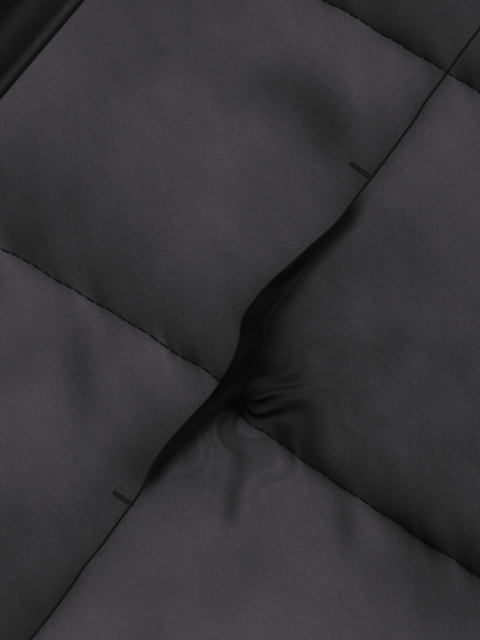
A Shadertoy shader for this texture:

```glsl
const vec3 CLOTH_TINT = vec3(1.0, 0.975, 1.005);
const float CLOTH_LIGHT = 0.258;     // brightest cloth
const float POCKET_DARK = 0.045;     // deep inside the opening
const float STITCH_STEP = 0.0165;
const float GRAIN = 0.03;
const float PUCKER = 0.12;
const vec2 POCKET_KNOT = vec2(0.372, 0.372);

float hash(vec2 p) {
    return fract(sin(dot(p, vec2(127.1, 311.7))) * 43758.5453);
}

float noise(vec2 p) {
    vec2 i = floor(p), f = fract(p);
    f = f * f * (3.0 - 2.0 * f);
    return mix(mix(hash(i), hash(i + vec2(1, 0)), f.x),
               mix(hash(i + vec2(0, 1)), hash(i + vec2(1, 1)), f.x), f.y);
}

float bell(float x, float width) {
    x /= width;
    return exp(-x * x);
}

// Soft elliptical patch turned by an angle
float patchGlow(vec2 p, vec2 centre, vec2 radius, float angle) {
    float c = cos(angle), s = sin(angle);
    vec2 q = mat2(c, -s, s, c) * (p - centre) / radius;
    return exp(-dot(q, q));
}

float segment(vec2 p, vec2 a, vec2 b) {
    vec2 d = b - a;
    return length(p - a - d * clamp(dot(p - a, d) / dot(d, d), 0.0, 1.0));
}

float edgeX(float y) {
    float waver = 0.006 * (noise(vec2(y * 26.0, 1.0)) - 0.5);
    return 0.049 + 0.734 * y - 0.042 * bell(y - 0.535, 0.075) - 0.012 * bell(y - 0.3, 0.05) + waver;
}

// Signed distance above a falling seam; slope is positive downwards
float seamDistance(vec2 p, vec2 start, float slope, float bow) {
    float x = p.x - start.x;
    float y = start.y - slope * x + bow * sin(x * 9.0) + 0.005 * (noise(vec2(x * 35.0, 3.0)) - 0.5);
    return (p.y - y) * inversesqrt(1.0 + slope * slope);
}

// Shadow above, short roll below, and puckers across the seam
float seamShade(float d, float along, float depth, float reach) {
    float shade = d > 0.0 ? depth * exp(-d / reach) : 0.6 * depth * exp(d / 0.012);
    float fold = noise(vec2(along * 24.0 + d * 9.0, d * 7.0)) - 0.5;
    float crimp = noise(vec2(along * 75.0 + d * 20.0, d * 14.0)) - 0.5;
    return shade + PUCKER * (fold * exp(-abs(d) / 0.06) + 0.6 * crimp * exp(-abs(d) / 0.016));
}

float stitchLine(float d, float along, float aa) {
    float dash = abs(fract(along / STITCH_STEP) - 0.5);
    float thread = 1.0 - smoothstep(0.32, 0.43, dash);
    return (0.3 + 0.7 * thread) * (1.0 - smoothstep(0.0004, 0.0008 + aa, abs(d)));
}

void mainImage(out vec4 fragColor, in vec2 fragCoord) {
    vec2 p = fragCoord / iResolution.y;
    float aa = 1.2 / iResolution.y;
    float side = (p.x - edgeX(p.y)) * 0.806;
    float opening = smoothstep(0.2, 0.38, p.y) * smoothstep(0.74, 0.5, p.y);

    float leftSeam = seamDistance(p, vec2(0.0, 0.614), 0.605, 0.004);
    float rightSeam = seamDistance(p, vec2(0.39, 0.34), 0.67, -0.004);
    float topSeam = seamDistance(p, vec2(0.508, 1.0), 0.61, 0.003);

    // Left panels
    float left = CLOTH_LIGHT - seamShade(leftSeam, p.x, 0.12, 0.075);
    left -= 0.055 * patchGlow(p, vec2(0.46, 0.85), vec2(0.13, 0.045), -0.35);
    left -= 0.06 * patchGlow(p, vec2(0.53, 0.77), vec2(0.12, 0.05), -0.9);
    left += 0.03 * patchGlow(p, vec2(0.56, 0.86), vec2(0.02, 0.09), 0.15);
    left -= 0.04 * patchGlow(p, vec2(0.01, 0.68), vec2(0.12, 0.09), 0.0);
    left -= 0.05 * patchGlow(p, vec2(0.125, 0.42), vec2(0.025, 0.1), 0.1);
    left -= 0.06 * patchGlow(p, vec2(0.21, 0.29), vec2(0.14, 0.05), 0.9);
    left -= 0.06 * patchGlow(p, vec2(0.02, 0.08), vec2(0.12, 0.16), 0.0);
    left -= 0.03 * patchGlow(p, vec2(0.2, 0.98), vec2(0.15, 0.1), 0.0);
    left -= 0.065 * exp(min(side, 0.0) / 0.03);

    // Right panels
    float right = CLOTH_LIGHT - seamShade(rightSeam, p.x, 0.15, 0.075);
    right -= 0.035 * patchGlow(p, vec2(0.73, 0.32), vec2(0.12, 0.22), 0.0);
    right -= 0.055 * patchGlow(p, vec2(0.72, 0.05), vec2(0.15, 0.08), -0.5);
    right -= 0.075 * patchGlow(p, vec2(0.365, 0.225), vec2(0.014, 0.055), -0.15);
    right -= 0.05 * patchGlow(p, vec2(0.54, 0.18), vec2(0.018, 0.06), 0.1);
    right -= 0.15 * opening * exp(-max(side, 0.0) / 0.11);
    right -= 0.07 * exp(-max(side, 0.0) / 0.014);

    // Folds fanning out from the lower end of the opening
    vec2 knot = p - POCKET_KNOT;
    float radius = length(knot);
    float bend = atan(knot.x, -knot.y) + 2.5 * (noise(p * 14.0) - 0.5) * smoothstep(0.0, 0.1, radius);
    float fan = noise(vec2(bend * 4.5 + 9.0, radius * 22.0)) - 0.5;
    right += 0.2 * fan * exp(-radius / 0.08) * smoothstep(0.0, 0.03, radius);
    right -= 0.09 * exp(-radius / 0.055);

    float light = mix(left, right, smoothstep(-aa, aa, side));

    // Panel beyond the upper seam
    float upper = 0.195 - seamShade(topSeam, p.x, 0.09, 0.04);
    float lower = light - seamShade(min(topSeam, 0.0), p.x, 0.08, 0.04);
    light = mix(lower, upper, smoothstep(-aa, aa, topSeam));

    // Broad creases
    vec2 slant = vec2(p.x + 0.6 * p.y, p.y - 0.75 * p.x);
    light += 0.035 * (noise(slant * vec2(7.0, 12.0)) - 0.5);
    light += 0.018 * (noise(slant * vec2(35.0, 18.0)) - 0.5);

    // Closed edge
    float crease = 1.0 - smoothstep(0.0006, 0.0014 + aa, abs(side));
    light = mix(light, 0.055, 0.75 * crease);

    // Open pocket: crisp upper lip, soft ragged floor and an inner welt
    float gap = 0.042 * opening + 0.012 * (noise(p * 28.0) - 0.5) * opening;
    float hollow = smoothstep(-aa, 2.0 * aa, side) * (1.0 - smoothstep(gap * 0.45, gap + 0.02, side));
    float inside = POCKET_DARK + 0.03 * (noise(slant * vec2(14.0, 60.0)) - 0.4);
    light = mix(light, inside, hollow * smoothstep(0.02, 0.25, opening));
    light += 0.03 * opening * bell(side - gap * 0.75, 0.003) * smoothstep(0.42, 0.55, p.y);

    // Stitches on each side of the edge
    float stitches = stitchLine(leftSeam, p.x, aa) * step(side, 0.0);
    stitches += stitchLine(rightSeam, p.x, aa) * step(0.0, side) * smoothstep(0.38, 0.4, p.x);
    stitches += stitchLine(topSeam, p.x, aa);
    light = mix(light, 0.05, 0.75 * min(stitches, 1.0));

    // Reinforced ends of the opening
    float tack = min(segment(p, vec2(0.18, 0.229), vec2(0.205, 0.212)),
                     segment(p, vec2(0.55, 0.743), vec2(0.574, 0.726)));
    light = mix(light, 0.07, 0.75 * (1.0 - smoothstep(0.002, 0.004 + aa, tack)));
    light += 0.04 * (1.0 - smoothstep(0.0, 0.001 + aa, tack)) * step(0.5, fract(p.x / 0.006));

    // Front band at the upper left corner
    float band = (p.y - 0.846 - 1.18 * p.x) * 0.646;
    float bandLight = 0.085 + 0.09 * bell(band - 0.011, 0.007) + 0.06 * bell(band - 0.055, 0.016);
    bandLight += 0.06 * (noise(vec2(band * 60.0, p.x * 9.0)) - 0.5);
    light = mix(light, bandLight, smoothstep(-aa, aa, band));
    light = mix(light, 0.045, 0.85 * bell(band, 0.002));

    // Woven grain
    float weave = noise(p * 512.0) + 0.5 * noise(p * 230.0) - 0.75;
    light += GRAIN * weave * smoothstep(0.03, 0.22, light);
    fragColor = vec4(max(light, 0.03) * CLOTH_TINT, 1.0);
}
```
